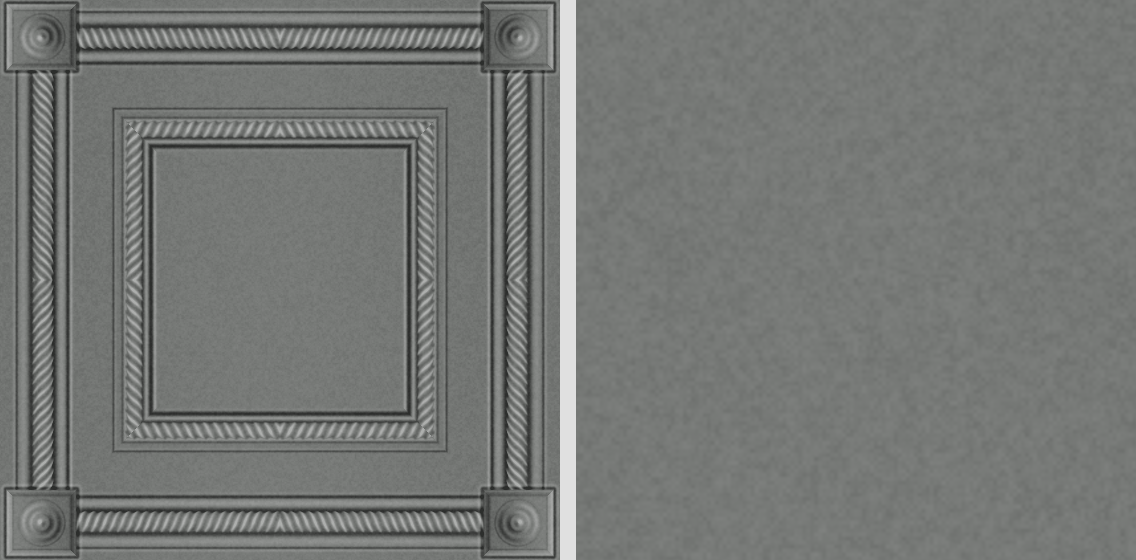
Left, the full canvas; right, a detail of the centre.
A WebGL 2 fragment shader for this pattern:

```glsl
#version 300 es
precision highp float;
// One pressed-metal ceiling tile: a sunk square panel in a rope frame, then
// outer rope rails joining four corner blocks with turned rosettes. A fold about
// the centre mirrors all parts; shade is summed from soft ridges and grooves.

#define GRID 768.0                    // design units across the canvas
#define BASE vec3(0.46, 0.47, 0.46)
#define DARK vec3(0.20, 0.205, 0.20)
#define LIGHT vec3(0.66, 0.665, 0.66)
#define FRAME_STRETCH 6.5             // extra half height of every frame
#define BLOCK_CENTRE vec2(327.0, 333.0)
#define BLOCK_HALF vec2(48.0, 45.5)
#define INNER_ROPE vec2(200.0, 12.0)  // distance from the centre, half width
#define OUTER_ROPE vec2(325.0, 15.0)
#define GRAIN 0.15

uniform vec2 u_resolution;
out vec4 fragColor;

float pixelSize;                      // one pixel in design units

float hash(vec2 p) {
    vec3 h = fract(vec3(p.xyx) * 0.1031);
    h += dot(h, h.yzx + 33.33);
    return fract((h.x + h.y) * h.z);
}

float noise(vec2 p) {
    vec2 i = floor(p), f = fract(p);
    f = f * f * (3.0 - 2.0 * f);
    return mix(mix(hash(i), hash(i + vec2(1, 0)), f.x),
               mix(hash(i + vec2(0, 1)), hash(i + vec2(1, 1)), f.x), f.y);
}

// Soft line: 1 on the centre, fading over the width
float ridge(float x, float centre, float width) {
    float t = (x - centre) / max(width, pixelSize);
    return exp(-t * t);
}

float boxDistance(vec2 p, vec2 halfSize) {
    vec2 d = abs(p) - halfSize;
    return length(max(d, 0.0)) + min(max(d.x, d.y), 0.0);
}

// Twisted rope; x = shade, y = coverage
vec2 rope(float across, float along, vec2 shape, float pitch, float slant) {
    float v = (across - shape.x) / shape.y;
    float bend = v - 0.1 * sin(3.1416 * v);        // strands curl at the rims
    float phase = 6.2832 * (along / pitch + slant * bend);
    float strand = 0.5 + 0.5 * cos(phase);
    float roundness = sqrt(max(1.0 - v * v, 0.0));
    float wear = 0.7 + 0.6 * noise(vec2(along, across) * 0.09);
    float shade = mix(-0.85, 0.3, roundness) + (strand - 0.5) * 0.7 * wear * roundness;
    shade += 0.65 * wear * pow(strand, 3.0) * ridge(v, 0.1, 0.5) - 0.1;
    float edge = shape.y * (0.9 + 0.1 * cos(phase + 1.0));
    float cover = 1.0 - smoothstep(-2.0, max(1.5, pixelSize), abs(across - shape.x) - edge);
    return vec2(shade, cover);
}

// Grooves and beads running round the tile at distance e from its centre
float mouldings(float e, float side) {
    float lightGain = mix(0.3, 1.0, side);
    float s = 0.7 * lightGain * ridge(e, 171.5, 2.2) - 1.1 * ridge(e, 177.0, 3.4);
    s += 0.55 * ridge(e, 183.0, 2.4) - 0.85 * ridge(e, 189.0, 3.2);
    s += 0.45 * ridge(e, 212.0, 2.4) - 0.5 * ridge(e, 216.0, 2.0);
    s += 0.2 * ridge(e, 225.5, 1.7) - 0.65 * ridge(e, 228.5, 1.7);
    s += 0.7 * lightGain * ridge(e, 286.5, 2.2) - 1.0 * ridge(e, 291.0, 2.8);
    s += 0.5 * ridge(e, 300.0, 5.5) - 1.1 * ridge(e, 311.0, 5.5);
    s += 0.4 * ridge(e, 352.0, 5.5) - 0.9 * ridge(e, 341.0, 4.5);
    return s + 0.35 * ridge(e, 364.5, 2.0) - 0.7 * ridge(e, 361.0, 1.9);
}

// Raised block with bevelled rim and concentric rosette; c is from its centre
float cornerBlock(vec2 c, float d) {
    vec2 a = abs(c) - BLOCK_HALF;
    vec2 facing = a.x > a.y ? vec2(sign(c.x), 0) : vec2(0, sign(c.y));
    float rim = smoothstep(-9.0, -7.0, d);
    float s = rim * dot(facing, vec2(0.45, 0.25)) + 0.005 * c.x;
    s += 0.35 * ridge(d, -2.0, 2.0) - 0.3 * ridge(d, -8.5, 1.8);
    float r = length(c);
    float lit = dot(c / max(r, 0.001), vec2(0.9, -0.43));
    float dish = 1.0 - smoothstep(31.0, 34.0, r);
    s += dish * (0.34 * lit * sin(r * 0.57) - 0.03 + 0.4 * lit);
    s -= 0.22 * ridge(r, 32.0, 1.6) + 0.2 * ridge(r, 12.0, 1.6);
    return s + 0.7 * ridge(length(c - vec2(1.5, -1.0)), 0.0, 6.0);
}

void main() {
    vec2 uv = gl_FragCoord.xy / u_resolution;
    pixelSize = GRID / min(u_resolution.x, u_resolution.y);
    vec2 p = (uv - 0.5) * GRID;
    vec2 q = abs(p);

    // Frame coordinates: e outward, along beside the frame
    vec2 f = vec2(q.x, q.y - FRAME_STRETCH);
    float side = step(f.y, f.x);
    float e = max(f.x, f.y);
    float along = mix(q.x, q.y, side);

    // Frames and ropes, with longer and steeper strands on the sides
    float shade = mouldings(e, side);
    vec2 inner = rope(e, along, INNER_ROPE, mix(14.0, 15.0, side), mix(0.55, 0.9, side));
    vec2 outer = rope(e, along, OUTER_ROPE, mix(12.0, 14.0, side), mix(-0.65, -1.3, side));
    shade = mix(shade, inner.x, inner.y);
    shade = mix(shade, outer.x, outer.y);

    // Corner blocks with a dark seam around them
    vec2 c = q - BLOCK_CENTRE;
    float d = boxDistance(c, BLOCK_HALF);
    shade = mix(cornerBlock(c, d), shade, smoothstep(-pixelSize, pixelSize, d));
    shade -= 0.8 * ridge(d, 1.8, 2.3);
    shade += 0.35 * ridge(d, 6.0, 2.3);

    // Broad sheen and fine metal grain
    shade += 0.05 * cos(p.x * 0.009) - 0.05 * uv.y + 0.01;
    shade += GRAIN * (noise(p * 0.55) + noise(p * 0.27 + 91.0) - 1.0);

    vec3 colour = mix(BASE, shade < 0.0 ? DARK : LIGHT, min(abs(shade), 1.1));
    fragColor = vec4(colour, 1.0);
}
```
